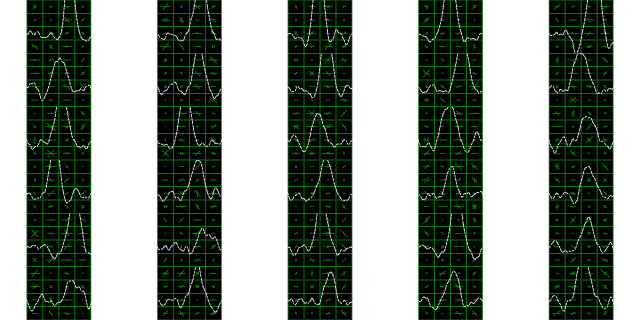
A Shadertoy shader for this pattern:

```glsl
// Black strips of green-gridded plot tiles, each with star glyphs and a dashed white curve.

const float STRIP_PITCH = 0.408;             // lengths are in canvas heights
const vec2 TILE_SIZE = vec2(0.2, 1.0 / 6.0);
const vec2 CELLS = vec2(4.0);                // cells per tile
const float GRID_WIDTH = 0.0021;
const float GLYPH_WIDTH = 0.0018;
const float CURVE_WIDTH = 0.0026;
const vec3 GRID_GREEN = vec3(0.03, 0.72, 0.03);
const vec3 GLYPH_GREEN = vec3(0.03, 0.78, 0.03);

float hash(vec2 p) {
    vec3 q = fract(p.xyx * vec3(0.1031, 0.1030, 0.0973));
    q += dot(q, q.yzx + 33.33);
    return fract((q.x + q.y) * q.z);
}

// One-dimensional gradient noise, about -0.5 to 0.5
float gradientNoise(float x, float seed) {
    float i = floor(x), f = x - i;
    float g0 = hash(vec2(i, seed)) * 2.0 - 1.0;
    float g1 = hash(vec2(i + 1.0, seed)) * 2.0 - 1.0;
    float blend = f * f * f * (f * (f * 6.0 - 15.0) + 10.0);
    return mix(g0 * f, g1 * (f - 1.0), blend);
}

// Coverage of a stroke, also when it is thinner than a pixel
float stroke(float dist, float width, float pixel) {
    return clamp(0.5 + (0.5 * width - dist) / pixel, 0.0, min(1.0, width / pixel));
}

float centredSegment(vec2 p, vec2 dir, float halfLength) {
    return length(p - dir * clamp(dot(p, dir), -halfLength, halfLength));
}

// Height of a tile's curve: a main peak with side dips, plus noise
float curveHeight(float x, float seed) {
    float rise = hash(vec2(seed, 3.0));
    float peak = mix(0.42, 1.35, rise * rise);
    float centre = mix(0.42, 0.76, hash(vec2(seed, 7.0)));
    float width = mix(0.10, 0.15, hash(vec2(seed, 11.0)));
    float u = (x - centre) / width;
    float bump = peak * (1.0 - 0.5 * u * u) * exp(-0.5 * u * u);
    float wiggle = 0.42 * gradientNoise(x * 6.0, seed) + 0.12 * gradientNoise(x * 15.0, seed + 5.0);
    return 0.36 + bump + wiggle;
}

float curveSlope(float x, float seed) {
    const float e = 0.006;
    float rise = curveHeight(x + e, seed) - curveHeight(x - e, seed);
    return rise / (2.0 * e) * TILE_SIZE.y / TILE_SIZE.x;
}

// Dashes follow the height on steep parts and the width on flat ones
float curveMask(vec2 tileUv, float seed, float pixel) {
    float slope = curveSlope(tileUv.x, seed);
    float dist = abs(tileUv.y - curveHeight(tileUv.x, seed)) * TILE_SIZE.y;
    float line = stroke(dist / sqrt(1.0 + slope * slope), CURVE_WIDTH, pixel);
    float phase = abs(slope) > 1.2 ? tileUv.y * 15.0 : tileUv.x * 20.0;
    float dash = smoothstep(0.46, 0.34, abs(fract(phase) - 0.5));
    return line * mix(0.15, 1.0, dash);
}

// Star of strokes in four directions; the level stroke grows with the slope
float glyphMask(vec2 p, vec2 cellId, float slope, float pixel) {
    float steepness = smoothstep(0.2, 2.5, abs(slope));
    float size = 0.018 * mix(0.15, 1.0, hash(cellId + 17.0));
    float mask = 0.0;
    for (int k = 0; k < 4; k++) {
        float angle = float(k) * 0.7854 + 0.25 * (hash(cellId + 41.0) - 0.5) * float(k & 1);
        float r = hash(cellId + float(k) * 23.7);
        float reach = r * r;
        if (k == 0) reach = mix(0.3 * r, 1.0, steepness);
        if (k == 2) reach *= 0.75 * (1.0 - steepness);
        float dist = centredSegment(p, vec2(cos(angle), sin(angle)), size * reach);
        mask = max(mask, stroke(dist, GLYPH_WIDTH, pixel));
    }
    return mask;
}

void mainImage(out vec4 fragColor, in vec2 fragCoord) {
    float pixel = 1.0 / iResolution.y;
    vec2 p = vec2(fragCoord.x - 0.5 * iResolution.x, fragCoord.y) * pixel;

    // Strip, tile and cell coordinates
    float strip = floor(p.x / STRIP_PITCH + 0.5);
    float stripX = p.x - strip * STRIP_PITCH;
    vec2 tilePos = vec2(stripX / TILE_SIZE.x + 0.5, p.y / TILE_SIZE.y);
    float row = floor(tilePos.y);
    vec2 tileUv = vec2(tilePos.x, tilePos.y - row);
    float seed = 31.0 + (strip + 2.0) * 13.0 + row * 71.0;
    vec2 cellSize = TILE_SIZE / CELLS;
    vec2 cellPos = tileUv * CELLS;
    vec2 cell = floor(cellPos);

    // Glyphs, grid and curve on black
    float slope = curveSlope((cell.x + 0.5) / CELLS.x, seed);
    vec2 glyphPos = (fract(cellPos) - 0.5) * cellSize;
    vec2 gridDist = abs(fract(cellPos - 0.5) - 0.5) * cellSize;
    vec3 color = vec3(0.0, 0.008, 0.0);
    color = mix(color, GLYPH_GREEN, glyphMask(glyphPos, cell + seed * vec2(1.0, 3.0), slope, pixel));
    color = mix(color, GRID_GREEN, stroke(min(gridDist.x, gridDist.y), GRID_WIDTH, pixel));
    color = mix(color, vec3(1.0), curveMask(tileUv, seed, pixel));

    // White gaps between the strips
    float inside = stroke(abs(stripX), TILE_SIZE.x + GRID_WIDTH, pixel);
    fragColor = vec4(mix(vec3(1.0), color, inside), 1.0);
}
```
